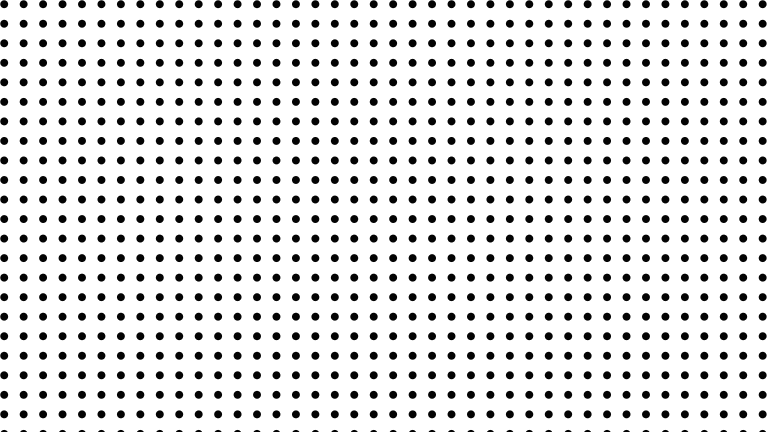
Write a WebGL 1 fragment shader that draws this pattern.

```glsl
precision highp float;

uniform vec2 u_resolution;

// Signed distance to the nearest dot edge, in canvas heights
float dotGrid(vec2 uv, float aspect) {
  vec2 repeats = vec2(39.49, 22.12);
  vec2 offset = fract(uv * repeats + 0.5 - 0.216) - 0.5;
  return length(offset / repeats * vec2(aspect, 1.0)) - 0.0091;
}

void main() {
  // Rows are counted from the top edge
  vec2 uv = gl_FragCoord.xy / u_resolution;
  uv.y = 1.0 - uv.y;

  // One-pixel smooth edge between ink and paper
  float edge = dotGrid(uv, u_resolution.x / u_resolution.y);
  float ink = clamp(0.5 - edge * u_resolution.y, 0.0, 1.0);

  gl_FragColor = vec4(mix(vec3(1.0), vec3(0.01), ink), 1.0);
}
```
